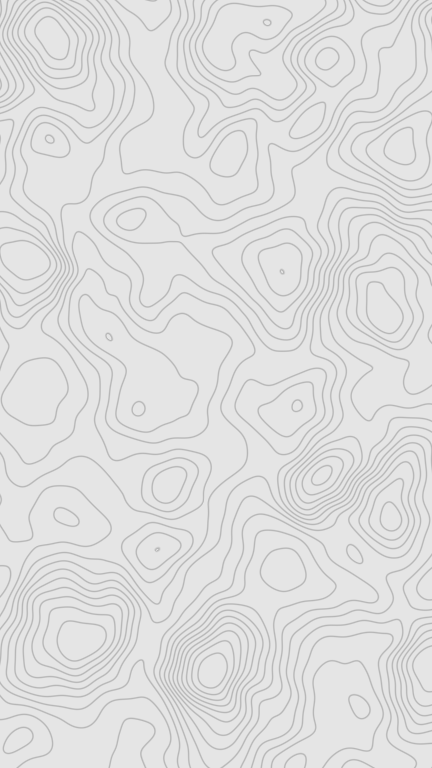
This pattern is drawn by a WebGL 2 fragment shader. Its source:

```glsl
#version 300 es
precision highp float;

uniform vec2 u_resolution;
out vec4 fragColor;

const vec3 PAPER = vec3(0.898);
const vec3 INK = vec3(0.715);

vec4 hash4(vec2 cell) {
    vec4 q = fract(cell.xyxy * vec4(0.1031, 0.1030, 0.0973, 0.1099));
    q += dot(q, q.wzxy + 33.33);
    return fract((q.xxyz + q.yzzw) * q.zywx);
}

// Cellular relief: one stretched, smooth hill or hollow per cell
float hills(vec2 p, float seed, float lowest, float highest) {
    vec2 base = floor(p);
    float sum = 0.0;
    for (int y = -1; y <= 1; y++) {
        for (int x = -1; x <= 1; x++) {
            vec2 cell = base + vec2(x, y);
            vec4 rnd = hash4(cell + seed);
            vec2 d = p - cell - rnd.xy;
            float angle = 6.2832 * rnd.w;
            vec2 axis = vec2(cos(angle), sin(angle));
            float across = dot(d, vec2(-axis.y, axis.x)) * (1.0 + 0.5 * fract(rnd.w * 7.0));
            float along = dot(d, axis);
            float k = max(0.0, 1.0 - along * along - across * across);
            sum += mix(lowest, highest, rnd.z) * k * k * k;
        }
    }
    return sum;
}

// Terrain height, counted in contour intervals
float terrain(vec2 p) {
    p += 0.009 * sin(p.yx * vec2(31.0, 27.0) + vec2(0.7, 2.1));
    p += 0.004 * sin(p.yx * vec2(67.0, 59.0) + p * 17.0);
    return hills(p / 0.27, 41.0, -5.5, 9.0) + hills(p / 0.135, 97.0, -2.8, 2.8);
}

void main() {
    vec2 p = gl_FragCoord.xy / u_resolution.x;
    float pixel = 1.0 / u_resolution.x;

    // Slope turns height differences into distances on the canvas
    float stepSize = 0.001;
    float height = terrain(p);
    vec2 slope = vec2(terrain(p + vec2(stepSize, 0.0)),
                      terrain(p + vec2(0.0, stepSize))) - height;
    float steepness = max(length(slope) / stepSize, 1.0);

    // Thin line of even width at every whole level
    float toLine = (0.5 - abs(fract(height) - 0.5)) / steepness;
    float halfWidth = 0.0016;
    float line = 1.0 - smoothstep(halfWidth - 0.8 * pixel, halfWidth + 0.8 * pixel, toLine);

    fragColor = vec4(mix(PAPER, INK, line), 1.0);
}
```
